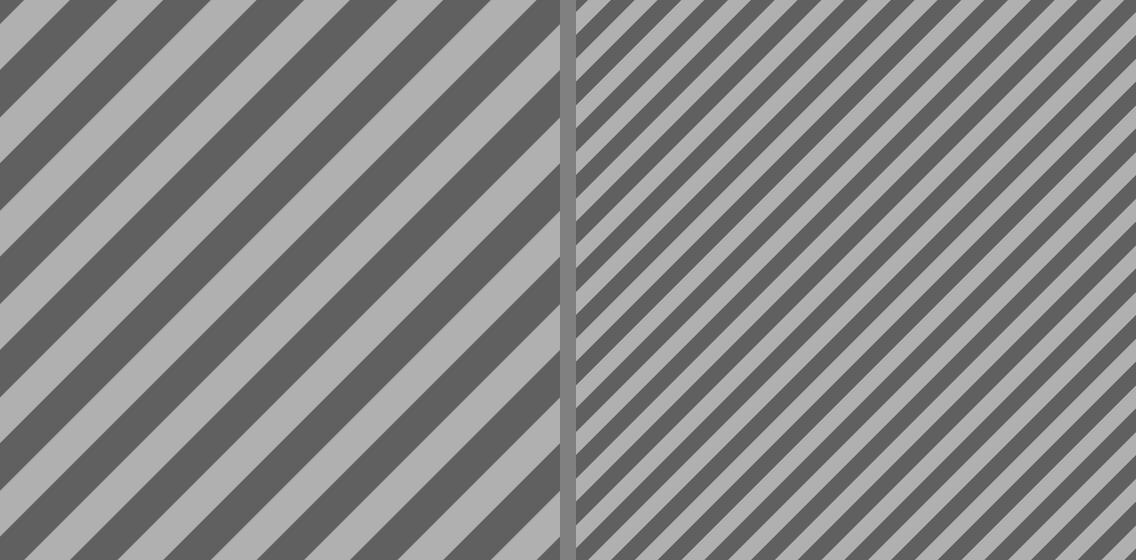
Left: one tile. Right: repeated 2 by 2.
A three.js fragment shader for this pattern:

```glsl
// Even diagonal stripes, light grey on dark grey, rising to the right.
varying vec2 vUv;

const float REPEATS = 6.0;        // whole stripes across and down
const float LIGHT_CENTER = 0.504; // middle of the light band within a period
const float LIGHT_WIDTH = 0.49;   // share of the period that is light
const vec3 DARK_GREY = vec3(0.376);
const vec3 LIGHT_GREY = vec3(0.690);

// Signed distance to a repeating band, in periods; positive inside.
float bandDistance(float phase, float center, float width) {
  float offset = fract(phase - center + 0.5) - 0.5;
  return 0.5 * width - abs(offset);
}

// Coverage of an edge softened over one filter width.
float coverage(float dist, float filterWidth) {
  return clamp(dist / filterWidth + 0.5, 0.0, 1.0);
}

void main() {
  // The phase wraps on both axes because REPEATS is whole.
  float phase = REPEATS * (vUv.x - vUv.y);
  float filterWidth = max(length(vec2(dFdx(phase), dFdy(phase))), 1e-5);

  float light = coverage(bandDistance(phase, LIGHT_CENTER, LIGHT_WIDTH), filterWidth);
  gl_FragColor = vec4(mix(DARK_GREY, LIGHT_GREY, light), 1.0);
}
```
